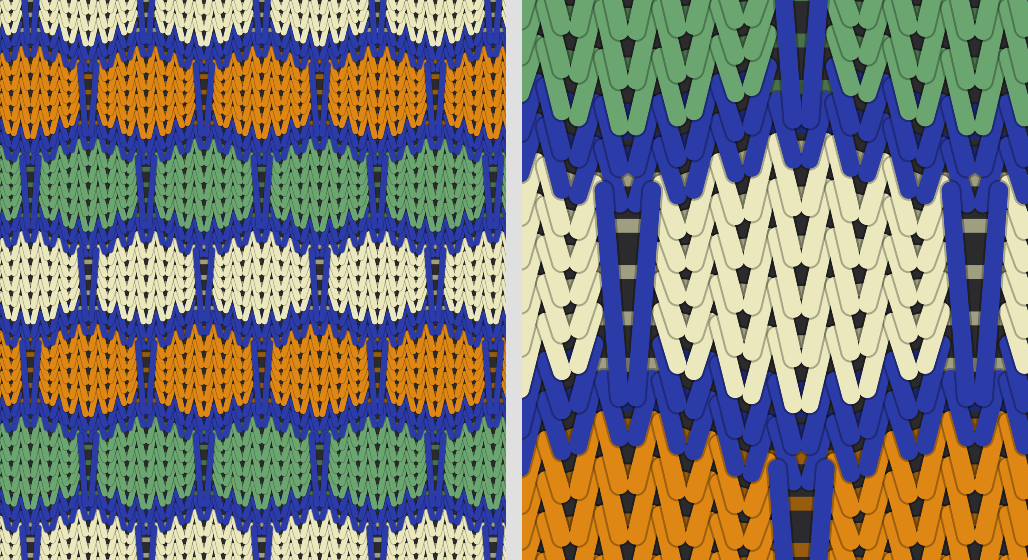
Left, the full canvas; right, a detail of the centre.
A Shadertoy shader for this pattern:

```glsl
// Slip-stitch knitting: staggered blocks of cream, green and orange stitches in a blue net.
// Each stitch is a V of two capsules whose ends are moved by a wave that bulges the blocks;
// long slipped blue stitches cross the bare strands between neighbouring blocks.
#define COLUMN 0.03443      // stitch width, in canvas heights
#define BAND 4.804          // band height, in stitch widths
#define ROWS 7.0            // stitch rows per band
#define START vec2(0.1576, 0.0085)
#define BULGE 0.45          // height of the wave, in stitch widths
#define YARN 0.155          // yarn radius
#define LEG 0.72            // half height of a stitch, in rows
#define DIM 0.68            // shade of yarn lying behind
#define GROUND vec3(0.17, 0.17, 0.18)
#define BLUE vec3(0.17, 0.23, 0.66)

const float PI = 3.14159265;

vec3 blockColor(float band) {
    float k = mod(band, 3.0);
    return k < 0.5 ? vec3(0.92, 0.91, 0.74)
         : k < 1.5 ? vec3(0.42, 0.65, 0.44) : vec3(0.87, 0.53, 0.08);
}

float capsule(vec2 p, vec2 a, vec2 b) {
    vec2 pa = p - a, ba = b - a;
    return length(pa - ba * clamp(dot(pa, ba) / dot(ba, ba), 0.0, 1.0));
}

// Knit position (column, row) to the bulged fabric.
vec2 bulge(vec2 k) {
    float y = k.y * BAND / ROWS;
    return vec2(k.x, y + BULGE * cos(PI * k.x / 3.0) * sin(PI * y / BAND));
}

float cover(float d, float px) {
    return 1.0 - smoothstep(-0.5 * px, 0.5 * px, d);
}

// Lays one piece of yarn over the colour, with a thin shadow around it.
void layYarn(inout vec3 color, float d, vec3 yarn, float px) {
    color = mix(color, color * 0.72, cover(d - 0.035, px));
    color = mix(color, yarn, cover(d, px));
}

// Two legs from a narrow foot up to wide arms.
float stitch(vec2 p, float column, float foot, float arms) {
    float d = 1e3;
    for (float side = -1.0; side < 2.0; side += 2.0) {
        vec2 a = bulge(vec2(column + side * 0.14, foot));
        vec2 b = bulge(vec2(column + side * 0.42, arms));
        d = min(d, capsule(p, a, b));
    }
    return d - YARN;
}

void mainImage(out vec4 fragColor, in vec2 fragCoord) {
    vec2 p = (fragCoord / iResolution.y - START) / COLUMN;
    float px = 1.0 / (iResolution.y * COLUMN);
    vec3 color = GROUND;

    // Bare strands behind the gap between two blocks.
    float band = floor(p.y / BAND + 0.5);
    float gap = 3.0 - 3.0 * band;
    gap += 6.0 * floor((p.x - gap) / 6.0 + 0.5);
    float strand = p.y / BAND * 6.0;
    float level = floor(strand + 0.5);
    float bar = max(abs(strand - level) * BAND / 6.0 - 0.12, abs(p.x - gap) - 0.6);
    vec3 barColor = abs(level - 6.0 * band) < 2.5 ? blockColor(band) : BLUE;
    color = mix(color, barColor * DIM, cover(bar, px));

    vec2 cell = floor(vec2(p.x, p.y * ROWS / BAND) + 0.5);

    // Heads of the loops, behind all legs; then the legs, lower rows first.
    for (int layer = 0; layer < 2; layer++)
    for (float j = -2.0; j < 3.0; j++)
    for (float i = -1.0; i < 2.0; i++) {
        vec2 k = cell + vec2(i, j);
        float b = floor((k.y + 3.0) / ROWS);
        float row = k.y - ROWS * b;
        bool slipped = abs(mod(k.x + 3.0 * b, 6.0) - 3.0) < 0.5 && row < 2.5;
        if (slipped) continue;
        vec3 yarn = abs(row) < 2.5 ? blockColor(b) : BLUE;
        if (layer == 0) {
            vec2 left = bulge(k + vec2(-0.4, 0.6));
            vec2 right = bulge(k + vec2(0.4, 0.6));
            layYarn(color, capsule(p, left, right) - 0.11, yarn * DIM, px);
        } else {
            layYarn(color, stitch(p, k.x, k.y - LEG, k.y + LEG), yarn, px);
        }
    }

    // Slipped stitch stretched over the height of the block.
    float middle = ROWS * band;
    layYarn(color, stitch(p, gap, middle - 3.8, middle + 2.6), BLUE, px);

    fragColor = vec4(color, 1.0);
}
```
